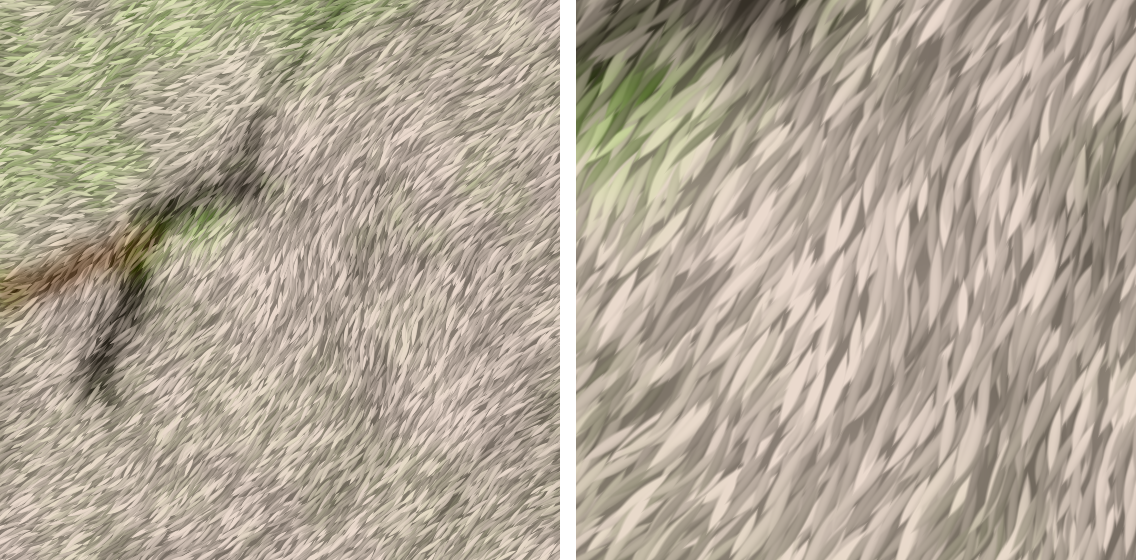
Left, the full canvas; right, a detail of the centre.
Give the GLSL for this texture, as a three.js fragment shader.

```glsl
varying vec2 vUv;

const vec3 SHADOW = vec3(0.19, 0.19, 0.13);
const vec3 STRAW = vec3(0.82, 0.78, 0.71);
const vec3 GREEN_TINT = vec3(-0.09, 0.015, -0.15);
const vec3 BROWN_TINT = vec3(0.06, -0.01, -0.06);
const vec3 MAUVE_TINT = vec3(0.01, -0.012, 0.015);
const float CELLS = 64.0;
const int LAYERS = 3;

float hash(vec2 p) {
  return fract(sin(dot(p, vec2(12.9898, 78.233))) * 43758.5);
}

float noise(vec2 p) {
  vec2 i = floor(p);
  vec2 f = fract(p);
  f = f * f * (3.0 - 2.0 * f);
  float low = mix(hash(i), hash(i + vec2(1.0, 0.0)), f.x);
  float high = mix(hash(i + vec2(0.0, 1.0)), hash(i + 1.0), f.x);
  return mix(low, high, f.y);
}

float fbm(vec2 p) {
  return 0.55 * noise(p) + 0.3 * noise(p * 2.1 + 7.3) + 0.15 * noise(p * 4.3 + 3.1);
}

// Soft band around the segment a-b
float band(vec2 p, vec2 a, vec2 b, float width) {
  vec2 ab = b - a;
  float h = clamp(dot(p - a, ab) / dot(ab, ab), 0.0, 1.0);
  float d = length(p - a - ab * h) / width;
  return exp(-d * d);
}

float spot(vec2 p, vec2 centre, vec2 radius) {
  vec2 d = (p - centre) / radius;
  return exp(-dot(d, d));
}

// 1 on the combed bank at upper left, 0 on the open slope
float bankMask(vec2 p) {
  return smoothstep(-0.05, 0.07, p.y - 0.45 - 0.75 * p.x);
}

float flowAngle(vec2 p, float bank) {
  float slope = 0.72 + 0.48 * spot(p, vec2(0.62, 0.45), vec2(0.24, 0.3));
  slope += 0.3 * spot(p, vec2(0.2, 0.45), vec2(0.14, 0.16));
  float combed = 0.3 + 0.35 * p.x;
  return mix(slope, combed, bank) + 0.75 * (fbm(p * 6.0) - 0.5);
}

float gullyShade(vec2 p) {
  float deep = band(p, vec2(0.17, 0.31), vec2(0.24, 0.5), 0.04);
  deep = max(deep, band(p, vec2(0.24, 0.5), vec2(0.29, 0.62), 0.035));
  float side = 0.75 * band(p, vec2(0.29, 0.61), vec2(0.45, 0.68), 0.038);
  side = max(side, 0.6 * band(p, vec2(0.43, 0.7), vec2(0.47, 0.79), 0.025));
  side = max(side, 0.4 * band(p, vec2(0.5, 0.85), vec2(0.62, 1.0), 0.022));
  return max(deep, side);
}

float faintShade(vec2 p) {
  float furrow = band(p, vec2(0.56, 0.32), vec2(0.67, 0.67), 0.03);
  furrow += 0.8 * band(p, vec2(0.76, 0.06), vec2(1.0, 0.3), 0.02);
  return furrow + 0.8 * band(p, vec2(0.56, 0.08), vec2(0.68, 0.19), 0.025);
}

// Tapered blade: x is coverage, y is position across from -1 to 1
vec2 blade(vec2 offset, float angle, float halfLength, float halfWidth) {
  vec2 axis = vec2(cos(angle), sin(angle));
  float along = dot(offset, axis) / halfLength;
  float across = dot(offset, vec2(-axis.y, axis.x));
  float edge = halfWidth * (1.0 - along * along) - abs(across);
  return vec2(smoothstep(-0.001, 0.0013, edge), clamp(across / halfWidth, -1.0, 1.0));
}

vec3 grassColour(float tone, vec3 tint) {
  return mix(SHADOW, STRAW, clamp(tone, -0.08, 1.14)) + tint;
}

void main() {
  vec2 p = vUv;
  vec2 warped = p + 0.06 * (vec2(fbm(p * 13.0), fbm(p * 13.0 + 31.0)) - 0.5);

  // Broad light, colour and direction
  float bank = bankMask(warped);
  float angle = flowAngle(p, bank);
  float brown = band(warped, vec2(0.0, 0.48), vec2(0.25, 0.57), 0.042);
  float shade = max(gullyShade(warped), 0.72 * brown);
  float patches = fbm(p * 9.0 + 15.0) - 0.5;
  float light = 0.3 * patches - 0.13 * faintShade(warped) + 0.03 * bank;
  float lush = 0.2 + 0.45 * bank + 0.8 * band(warped, vec2(0.28, 0.57), vec2(0.46, 0.67), 0.06);
  lush += 0.5 * spot(p, vec2(0.85, 0.6), vec2(0.25, 0.09));
  lush *= smoothstep(0.3, 0.7, fbm(p * 7.0 + 42.0));
  vec3 tint = BROWN_TINT * brown + MAUVE_TINT * (1.0 - bank);

  // Overlapping blades above shaded ground
  vec3 colour = grassColour(0.5 + light - 0.55 * shade, tint + 0.5 * lush * GREEN_TINT);
  for (int layer = 0; layer < LAYERS; layer++) {
    float level = float(layer);
    vec2 grid = p * CELLS + level * vec2(0.37, 0.61);
    for (int j = -2; j <= 2; j++) {
      for (int i = -2; i <= 2; i++) {
        vec2 cell = floor(grid) + vec2(float(i), float(j));
        vec2 seed = cell + level * 91.7;
        vec2 root = cell + vec2(hash(seed), hash(seed + 17.3));
        float random = hash(seed + 39.1);
        float turn = (hash(seed + 53.7) - 0.5) * mix(0.5, 0.85, bank);
        float size = hash(seed + 71.9);
        vec2 b = blade((grid - root) / CELLS, angle + turn, mix(0.013, 0.028, size), mix(0.0021, 0.0041, random * size + 0.3));
        float tone = 0.76 + 0.08 * level + 0.56 * (random - 0.5) + light;
        tone += 0.06 * b.y - 0.12 * b.y * b.y - shade * (0.85 - 0.45 * size);
        float greenness = lush * (0.3 + 1.1 * hash(seed + 87.3));
        colour = mix(colour, grassColour(tone, tint + greenness * GREEN_TINT), b.x);
      }
    }
  }
  gl_FragColor = vec4(colour, 1.0);
}
```
